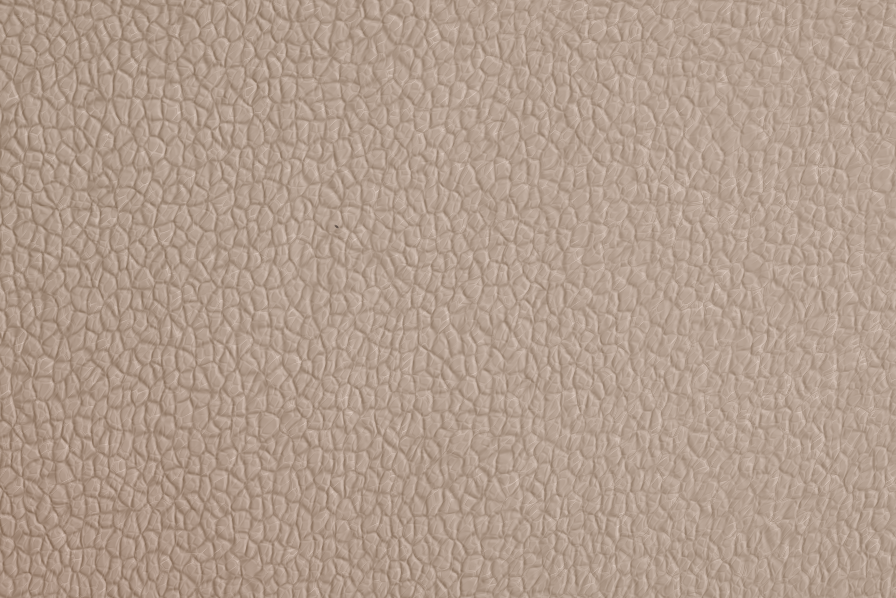
This texture is drawn by a WebGL 2 fragment shader. Its source:

```glsl
#version 300 es
precision highp float;
// Soft beige leather: tall pebbled cells from a warped Voronoi pattern,
// finer Voronoi wrinkles on top, shaded by the slope of their height
// toward a light at the upper right, with pale glints along the creases.

uniform vec2 u_resolution;
out vec4 fragColor;

vec2 hash2(vec2 p) {
    vec3 h = fract(p.xyx * vec3(0.1031, 0.1030, 0.0973));
    h += dot(h, h.yzx + 33.33);
    return fract((h.xx + h.yz) * h.zy);
}

// Gradient noise, roughly -0.7 to 0.7
float gradientNoise(vec2 p) {
    vec2 i = floor(p), f = fract(p);
    vec2 u = f * f * f * (f * (f * 6.0 - 15.0) + 10.0);
    vec2 o = vec2(0.0, 1.0);
    float a = dot(hash2(i) * 2.0 - 1.0, f);
    float b = dot(hash2(i + o.yx) * 2.0 - 1.0, f - o.yx);
    float c = dot(hash2(i + o) * 2.0 - 1.0, f - o);
    float d = dot(hash2(i + 1.0) * 2.0 - 1.0, f - 1.0);
    return mix(mix(a, b, u.x), mix(c, d, u.x), u.y);
}

// Gap between the nearest two cell centres: zero on a cell border
float cellGap(vec2 p) {
    vec2 i = floor(p), f = fract(p);
    float nearest = 8.0, second = 8.0;
    for (int y = -1; y <= 1; y++) {
        for (int x = -1; x <= 1; x++) {
            vec2 cell = vec2(x, y);
            float d = length(cell + 0.08 + 0.84 * hash2(i + cell + 100.0) - f);
            second = min(second, max(nearest, d));
            nearest = min(nearest, d);
        }
    }
    return second - nearest;
}

// Height of the grain, gap to the large creases, gap to the fine wrinkles
vec3 leather(vec2 p) {
    vec2 bend = vec2(gradientNoise(p * 5.0), gradientNoise(p * 5.0 + 37.0));
    vec2 ripple = vec2(gradientNoise(p * 38.0 + 11.0), gradientNoise(p * 38.0 + 71.0));
    vec2 q = p + 0.022 * bend + 0.008 * ripple;
    q.x -= 0.13 * q.y * q.x;
    float pebble = cellGap(q * vec2(45.0, 29.0));
    vec2 slanted = mat2(0.87, 0.5, -0.5, 0.87) * (q + 0.004 * ripple.yx);
    float wrinkle = cellGap(slanted * vec2(84.0, 56.0) + 19.0);
    float depth = 0.85 + 0.6 * gradientNoise(p * 17.0 + 5.0);
    float height = depth * smoothstep(0.0, 0.5, pebble)
                 + 0.38 * smoothstep(0.0, 0.4, wrinkle)
                 + 0.25 * gradientNoise(p * vec2(95.0, 70.0));
    return vec3(height, pebble, wrinkle);
}

void main() {
    vec2 p = gl_FragCoord.xy / u_resolution.y;
    vec2 uv = gl_FragCoord.xy / u_resolution;

    // Slope toward the light
    vec3 grain = leather(p);
    float slope = grain.x - leather(p + vec2(0.0026, 0.0016)).x;
    float tone = 0.125 * clamp(slope, -0.7, 0.7);

    // Deep shaded creases on the left, shallow pale ones on the right
    float side = smoothstep(0.15, 0.95, uv.x + 0.25 * gradientNoise(p * 3.0));
    float crease = 1.0 - smoothstep(0.0, 0.26, grain.y);
    tone -= mix(0.075, 0.03, side) * crease;

    // Broken glints on wrinkle ridges and crease lips
    float patches = smoothstep(-0.15, 0.4, gradientNoise(p * vec2(42.0, 34.0) + 83.0));
    float hairline = 1.0 - smoothstep(0.02, 0.2, grain.z);
    float lip = 1.0 - smoothstep(0.0, 0.13, abs(grain.y - 0.1));
    tone += 0.085 * patches * hairline * (1.0 - 0.6 * crease);
    tone += mix(0.015, 0.06, side) * lip * patches;

    // Broad falloff of light and faint upright folds
    tone += 0.018 - 0.05 * smoothstep(0.2, 1.1, distance(uv, vec2(0.72, 0.58)));
    tone += 0.022 * (1.0 - side) * gradientNoise(p * vec2(13.0, 3.0) + 51.0);

    vec3 color = vec3(0.697, 0.618, 0.559) + tone * vec3(1.0, 1.07, 1.18);
    color.gb -= 0.012 * (1.0 - smoothstep(0.0, 0.7, length(uv)));

    // One tiny dark fleck
    vec2 fleck = (p - vec2(0.563, 0.621)) * mat2(0.8, -0.6, 0.6, 0.8);
    float mark = 1.0 - smoothstep(0.001, 0.004, length(fleck * vec2(0.7, 1.4)));
    color = mix(color, vec3(0.27, 0.22, 0.19), 0.8 * mark);

    fragColor = vec4(color, 1.0);
}
```
